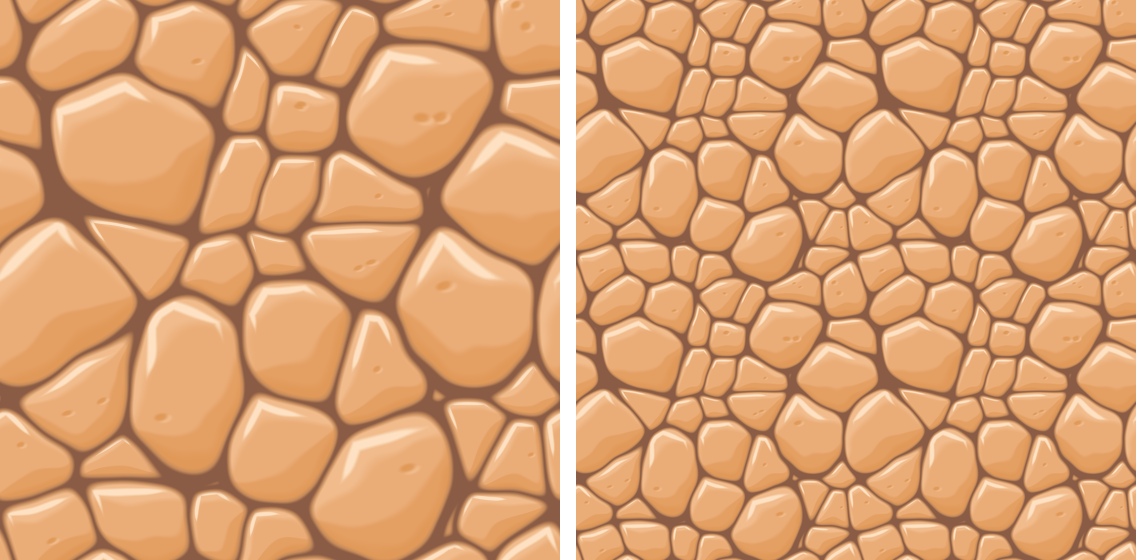
Left: one tile. Right: repeated 2 by 2.
A three.js fragment shader for this texture:

```glsl
varying vec2 vUv;

const float GRID = 7.0;
const vec3 MORTAR = vec3(0.54, 0.36, 0.27);
const vec3 RIM = vec3(0.78, 0.55, 0.36);
const vec3 BASE = vec3(0.92, 0.68, 0.47);
const vec3 SHADE = vec3(0.895, 0.625, 0.39);
const vec3 DEEP = vec3(0.87, 0.585, 0.32);
const vec3 LIT = vec3(0.945, 0.735, 0.55);
const vec3 GLINT = vec3(1.0, 0.91, 0.80);

float hash(vec2 p, float seed) {
  return fract(sin(dot(p, vec2(127.1, 311.7)) + seed * 74.7) * 43758.5453);
}

// Value noise that wraps after the given whole period
float noise(vec2 p, float period, float seed) {
  vec2 i = floor(p);
  vec2 f = fract(p);
  f = f * f * (3.0 - 2.0 * f);
  vec2 lo = mod(i, period);
  vec2 hi = mod(i + 1.0, period);
  return mix(mix(hash(lo, seed), hash(vec2(hi.x, lo.y), seed), f.x),
             mix(hash(vec2(lo.x, hi.y), seed), hash(hi, seed), f.x), f.y);
}

// Site position in xy, growth weight in z: few large stones, many small
vec3 stoneSite(vec2 cell) {
  vec2 id = mod(cell, GRID);
  float grow = hash(id, 3.0);
  vec2 jitter = vec2(hash(id, 1.0), hash(id, 2.0));
  return vec3(cell + 0.1 + 0.8 * jitter, 0.15 * grow + 1.3 * smoothstep(0.5, 1.0, grow));
}

// Grid cell of the stone that owns point p
vec2 owningCell(vec2 p) {
  vec2 best = floor(p);
  float bestPower = 1e5;
  for (float y = -2.0; y <= 2.0; y++) {
    for (float x = -2.0; x <= 2.0; x++) {
      vec2 cell = floor(p) + vec2(x, y);
      vec3 site = stoneSite(cell);
      float power = dot(p - site.xy, p - site.xy) - site.z;
      if (power < bestPower) {
        bestPower = power;
        best = cell;
      }
    }
  }
  return best;
}

// Outward direction in xy, rounded distance in z, sharp distance in w
vec4 stoneEdge(vec2 p, vec2 cell, float roundness) {
  vec3 own = stoneSite(cell);
  vec3 sum = vec3(0.0);
  float sharp = 1e5;
  for (float y = -3.0; y <= 3.0; y++) {
    for (float x = -3.0; x <= 3.0; x++) {
      if (abs(x) + abs(y) < 0.5) continue;
      vec3 other = stoneSite(cell + vec2(x, y));
      vec2 gap = other.xy - own.xy;
      float span = max(length(gap), 0.001);
      float d = 0.5 * (span + (own.z - other.z) / span) - dot(p - own.xy, gap / span);
      float pull = exp(-clamp(d, -1.0, 4.0) * roundness);
      sum += pull * vec3(gap / span, 1.0);
      sharp = min(sharp, d);
    }
  }
  return vec4(sum.xy / sum.z, -log(sum.z) / roundness, sharp);
}

// Walk from the site to the middle of its stone
vec2 stoneCenter(vec2 cell) {
  vec2 center = stoneSite(cell).xy;
  for (float i = 0.0; i < 4.0; i++) {
    center -= (0.28 - 0.05 * i) * stoneEdge(center, cell, 9.0).xy;
  }
  return center;
}

// Small chips: a dark hollow with a pale lower lip
vec3 addChips(vec3 color, vec2 local, vec2 id, float size) {
  for (float i = 0.0; i < 2.0; i++) {
    vec2 center = vec2(hash(id, 11.0 + i), hash(id, 15.0 + i)) - 0.5;
    float present = step(0.4, hash(id, 19.0 + i)) * step(0.36, size);
    vec2 v = local - center * 1.1;
    v = vec2(v.x + 0.35 * v.y, 1.8 * (v.y - 0.35 * v.x));
    float hollow = 1.0 - smoothstep(0.06, 0.19, length(v));
    float lip = 1.0 - smoothstep(0.08, 0.18, length(v - vec2(0.06, -0.11)));
    color = mix(color, LIT, 0.9 * lip * present);
    color = mix(color, DEEP, 0.85 * hollow * present);
  }
  return color;
}

void main() {
  // Slightly bent outlines
  vec2 p = vUv * GRID;
  p += 0.13 * (vec2(noise(p * 2.0, GRID * 2.0, 5.0), noise(p * 2.0, GRID * 2.0, 6.0)) - 0.5);

  vec2 cell = owningCell(p);
  vec2 id = mod(cell, GRID);
  vec2 center = stoneCenter(cell);
  float size = clamp(stoneEdge(center, cell, 20.0).w, 0.1, 1.3);
  vec4 edge = stoneEdge(p, cell, clamp(6.5 / size, 9.0, 50.0));
  vec2 local = (p - center) / size;

  // Soft bands of light above and shade below
  vec2 light = normalize(vec2(-0.35 + 0.5 * (hash(id, 8.0) - 0.5), 0.94));
  float facing = dot(edge.xy, light);
  float inset = edge.z / size;
  float ripple = 0.16 * (noise(p * 3.0, GRID * 3.0, 9.0) - 0.5);
  vec3 color = BASE;
  color = mix(color, LIT, smoothstep(-0.12, 0.10, 0.58 * facing - inset + ripple));
  color = mix(color, SHADE, smoothstep(-0.08, 0.08, -0.78 * facing - inset + ripple));
  color = mix(color, DEEP, 0.6 * smoothstep(-0.08, 0.10, -0.30 * facing - inset + ripple));
  color = addChips(color, local, id, size);

  // Tapered, angular glint inside the upper edge
  float aim = dot(local / max(length(local), 0.001), light);
  float width = 0.075 * smoothstep(0.45, 0.95, aim);
  float offset = abs(edge.w / size - 0.30);
  float glint = (1.0 - smoothstep(width - 0.035, width + 0.035, offset)) * smoothstep(0.45, 0.75, aim);
  color = mix(color, GLINT, 0.85 * glint);

  // Dark joints with a brown rim
  color = mix(RIM, color, smoothstep(0.025, 0.075, edge.z));
  color = mix(MORTAR, color, smoothstep(-0.005, 0.04, edge.z));
  gl_FragColor = vec4(color, 1.0);
}
```
